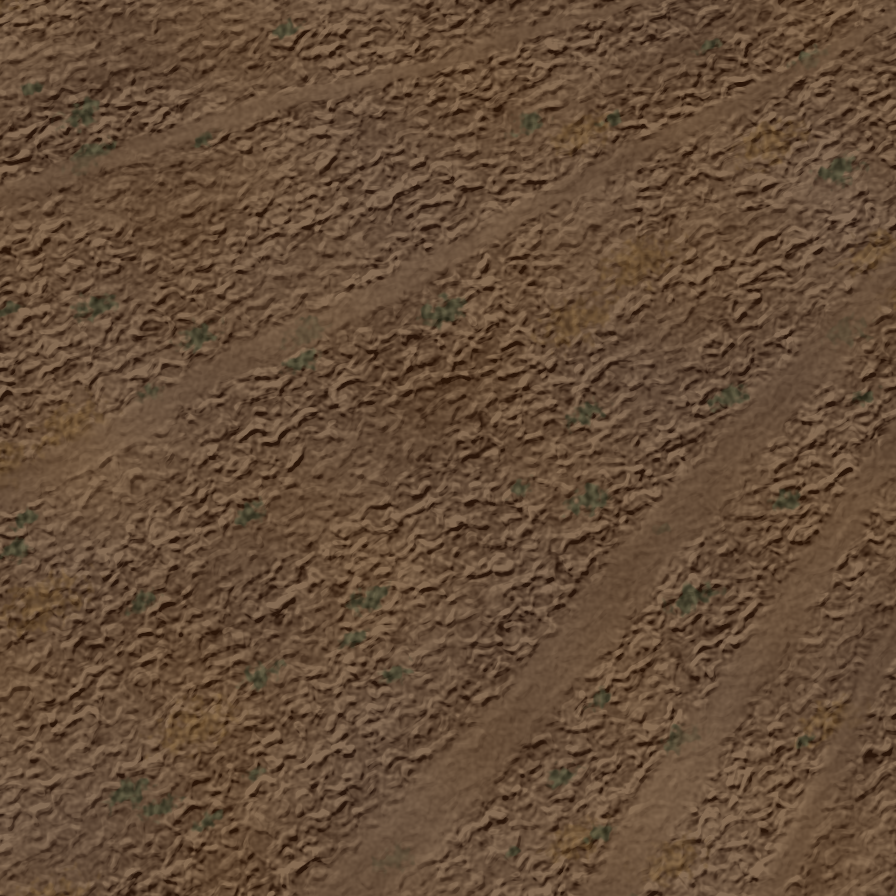
Write a WebGL 2 fragment shader that draws this texture.

```glsl
#version 300 es
precision highp float;

uniform vec2 u_resolution;
out vec4 fragColor;

const vec3 SHADOW_SOIL = vec3(0.18, 0.10, 0.05);
const vec3 LIT_SOIL = vec3(0.47, 0.37, 0.28);
const vec3 DARK_LEAF = vec3(0.15, 0.16, 0.10);
const vec3 PALE_LEAF = vec3(0.36, 0.36, 0.26);
const vec3 DARK_STRAW = vec3(0.28, 0.19, 0.09);
const vec3 PALE_STRAW = vec3(0.56, 0.43, 0.25);

const vec2 VANISHING_POINT = vec2(1.45, 1.22);
const vec2 LIGHT_OFFSET = vec2(-0.0022, 0.0050);
const float CLOD_TILT = 0.56;
const float BASE_TONE = 0.79;
const float TOP_GAIN = 0.30;
const float RELIEF_GAIN = 0.50;
const float SHADOW_GAIN = 0.30;
const float PIT_GAIN = 0.42;
const float GRAIN_GAIN = 0.30;
const float TRACK_LIFT = 0.03;

// Wheel tracks: bearing from the vanishing point, angular half width
const int TRACK_COUNT = 5;
const vec2 TRACKS[TRACK_COUNT] = vec2[TRACK_COUNT](
    vec2(0.291, 0.008), vec2(0.488, 0.013), vec2(0.858, 0.027),
    vec2(1.005, 0.020), vec2(1.120, 0.014));

vec2 hash2(vec2 cell) {
    uvec2 v = uvec2(ivec2(cell)) * 1664525u + 1013904223u;
    for (int i = 0; i < 2; i++) {
        v.x += v.y * 1664525u;
        v.y += v.x * 1664525u;
        v ^= v >> 16u;
    }
    return vec2(v >> 8u) / 16777216.0;
}

float cornerSlope(vec2 cell, vec2 offset) {
    float angle = 6.28318 * hash2(cell).x;
    return dot(vec2(cos(angle), sin(angle)), offset);
}

float gradientNoise(vec2 p) {
    vec2 i = floor(p), f = p - i;
    vec2 w = f * f * f * (f * (f * 6.0 - 15.0) + 10.0);
    vec2 e = vec2(1.0, 0.0);
    float low = mix(cornerSlope(i, f), cornerSlope(i + e, f - e), w.x);
    float high = mix(cornerSlope(i + e.yx, f - e.yx), cornerSlope(i + 1.0, f - 1.0), w.x);
    return mix(low, high, w.y);
}

// Log-polar field coordinates: x runs along the furrows, y across them
vec2 furrowSpace(vec2 uv) {
    vec2 d = VANISHING_POINT - uv;
    return vec2(log(length(d)), atan(d.y, d.x));
}

// Tilted clod coordinates, compressed towards the far edge
vec2 clodSpace(vec2 uv) {
    vec2 p = vec2(uv.x, uv.y + 0.18 * uv.y * uv.y);
    float c = cos(CLOD_TILT), s = sin(CLOD_TILT);
    p = vec2(c * p.x + s * p.y, c * p.y - s * p.x);
    return p + 0.007 * vec2(gradientNoise(uv * 48.0), gradientNoise(uv * 48.0 + 60.0));
}

// Separate clods in two sizes with fine crumbs
float soilHeight(vec2 uv) {
    vec2 p = clodSpace(uv);
    float clods = smoothstep(0.04, 0.28, gradientNoise(p * vec2(33.0, 58.0)));
    float lumps = smoothstep(0.02, 0.30, gradientNoise(p * vec2(66.0, 104.0) + 17.0));
    float crumbs = gradientNoise(p * vec2(130.0, 175.0) + 41.0);
    return 0.55 * clods + 0.5 * lumps + 0.45 * crumbs;
}

// x: coverage of the smooth tracks, y: broken soil thrown up beside them
vec2 trackMask(vec2 q) {
    float bearing = q.y + 0.010 * gradientNoise(q * vec2(7.0, 9.0));
    bearing += 0.008 * gradientNoise(q * vec2(30.0, 40.0));
    vec2 mask = vec2(0.0);
    for (int i = 0; i < TRACK_COUNT; i++) {
        float d = (bearing - TRACKS[i].x) / TRACKS[i].y;
        mask.x = max(mask.x, 1.0 - smoothstep(0.55, 1.35, abs(d)));
        mask.y = max(mask.y, 1.0 - smoothstep(0.2, 0.9, abs(d + 1.9)));
    }
    return mask;
}

// Ragged tufts, one at most in each jittered cell
float tufts(vec2 uv, float cells, float chance, float radius, float seed) {
    vec2 p = uv * cells, home = floor(p);
    float ragged = 1.0 * gradientNoise(uv * 75.0 + seed) + 0.7 * gradientNoise(uv * 150.0 + seed);
    float cover = 0.0;
    for (int y = -1; y <= 1; y++) {
        for (int x = -1; x <= 1; x++) {
            vec2 cell = home + vec2(x, y);
            vec2 kind = hash2(cell + seed + 50.0);
            vec2 d = (p - cell - hash2(cell + seed)) / cells;
            d.y -= 0.3 * d.x;
            float size = radius * mix(0.5, 1.2, kind.y);
            float edge = length(d * vec2(0.8, 1.3)) / size + ragged;
            cover = max(cover, step(kind.x, chance) * (1.0 - smoothstep(0.4, 1.15, edge)));
        }
    }
    return cover;
}

void main() {
    vec2 uv = gl_FragCoord.xy / u_resolution;
    vec2 q = furrowSpace(uv);
    vec2 p = clodSpace(uv);
    vec2 track = trackMask(q);

    // Roughness of the ground
    float patches = gradientNoise(q * vec2(6.0, 17.0) + 7.0);
    float rough = mix(0.55, 1.05, smoothstep(-0.3, 0.15, patches));
    rough = mix(rough + 0.2 * track.y, 0.2, track.x);

    // Lit tops, cast shadows and dark pits
    float height = soilHeight(uv);
    float relief = height - soilHeight(uv + LIGHT_OFFSET);
    float shade = smoothstep(0.25, 0.8, -relief);
    float pits = smoothstep(0.2, 0.45, gradientNoise(p * vec2(40.0, 72.0) + 83.0));
    float tone = TOP_GAIN * (height - 0.3) + RELIEF_GAIN * relief;
    tone = BASE_TONE + rough * (tone - SHADOW_GAIN * shade - PIT_GAIN * pits * (1.0 - height));

    // Broad streaks and fine grain
    tone += TRACK_LIFT * track.x + 0.16 * gradientNoise(q * vec2(5.0, 85.0) + 3.0);
    tone += 0.20 * gradientNoise(uv * 4.5 + 11.0) + 0.16 * gradientNoise(q * vec2(9.0, 24.0) + 37.0);
    tone += GRAIN_GAIN * (0.4 + 0.6 * rough) * gradientNoise(uv * 185.0);
    vec3 color = mix(SHADOW_SOIL, LIT_SOIL, clamp(tone, -0.05, 1.2));
    color += vec3(0.012, 0.0, -0.018) * gradientNoise(uv * 6.0 + 29.0);

    // Dry straw and green weeds
    float blades = clamp(0.5 + 1.4 * gradientNoise(uv * vec2(135.0, 105.0) + 5.0), 0.0, 1.0);
    float straw = tufts(uv, 6.0, 0.32, 0.032, 13.0) * (1.0 - 0.7 * track.x);
    float weeds = tufts(uv, 10.0, 0.42, 0.017, 71.0) * (1.0 - 0.6 * track.x);
    color = mix(color, mix(DARK_STRAW, PALE_STRAW, blades), 0.45 * straw);
    color = mix(color, mix(DARK_LEAF, PALE_LEAF, blades), 0.75 * weeds);
    fragColor = vec4(color, 1.0);
}
```
